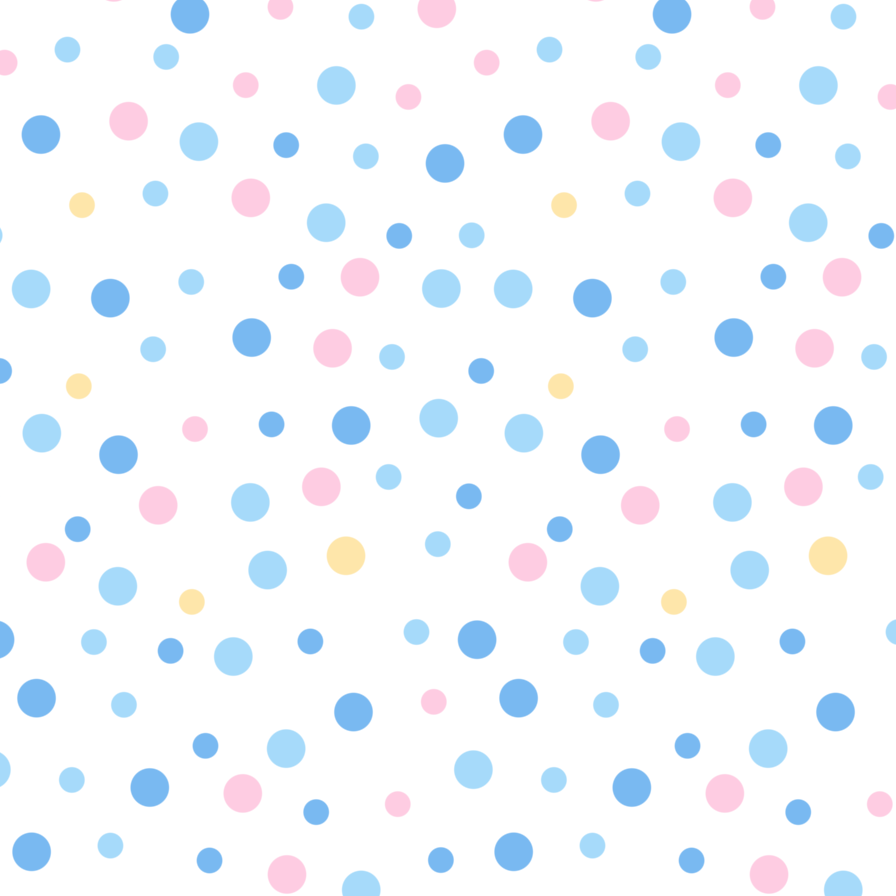
This pattern is drawn by a three.js fragment shader. Its source:

```glsl
// Scattered pastel confetti dots in two sizes on white, repeating sideways.
#define TILE_WIDTH 0.538
#define COLUMNS 6.0
#define ROW_HEIGHT 0.08
#define BIG_RADIUS 0.0215
#define SMALL_RADIUS 0.0143
#define BIG_SHARE 0.53
#define JITTER 0.018
#define BOW 0.02
#define EDGE 0.0011

varying vec2 vUv;

const float TAU = 6.2831853;
const vec3 WHITE = vec3(1.0);
const vec3 BLUE = vec3(0.475, 0.725, 0.945);
const vec3 SKY = vec3(0.65, 0.855, 0.98);
const vec3 PINK = vec3(0.995, 0.80, 0.886);
const vec3 YELLOW = vec3(0.995, 0.90, 0.665);

vec2 hash2(vec2 p) {
  vec2 q = vec2(dot(p, vec2(127.1, 311.7)), dot(p, vec2(269.5, 183.3)));
  return fract(sin(q) * 43758.5453);
}

// Picks a dot colour according to its share of the dots.
vec3 dotColor(float pick) {
  if (pick < 0.37) return BLUE;
  if (pick < 0.68) return SKY;
  return pick < 0.935 ? PINK : YELLOW;
}

// Staggered lattice point, bowed along the row and nudged at random.
vec2 dotCenter(vec2 cell, float stagger, vec2 key, vec2 size) {
  vec2 center = (cell + vec2(0.5 + stagger, 0.5)) * size;
  center.y += BOW * sin(TAU * center.x / TILE_WIDTH + 7.0 * center.y);
  vec2 rnd = hash2(key + 3.7);
  float angle = TAU * rnd.x;
  return center + JITTER * sqrt(rnd.y) * vec2(cos(angle), sin(angle));
}

void main() {
  vec2 size = vec2(TILE_WIDTH / COLUMNS, ROW_HEIGHT);
  vec3 color = WHITE;

  // Visit the dots of the surrounding cells.
  for (int j = -1; j <= 1; j++) {
    float row = floor(vUv.y / size.y) + float(j);
    float stagger = 0.5 * mod(row, 2.0);
    for (int i = -1; i <= 1; i++) {
      float column = floor(vUv.x / size.x - stagger) + float(i);
      vec2 key = vec2(mod(column, COLUMNS), row);

      // Evenly spread sequence keeps the shares of sizes and colours steady.
      float index = key.x + COLUMNS * key.y;
      vec2 pick = fract(index * vec2(0.75488, 0.56984) + 0.25 * hash2(key));

      float radius = pick.x < BIG_SHARE ? BIG_RADIUS : SMALL_RADIUS;
      vec2 center = dotCenter(vec2(column, row), stagger, key, size);
      float dist = length(vUv - center) - radius;
      color = mix(color, dotColor(pick.y), 1.0 - smoothstep(-EDGE, EDGE, dist));
    }
  }

  gl_FragColor = vec4(color, 1.0);
}
```
